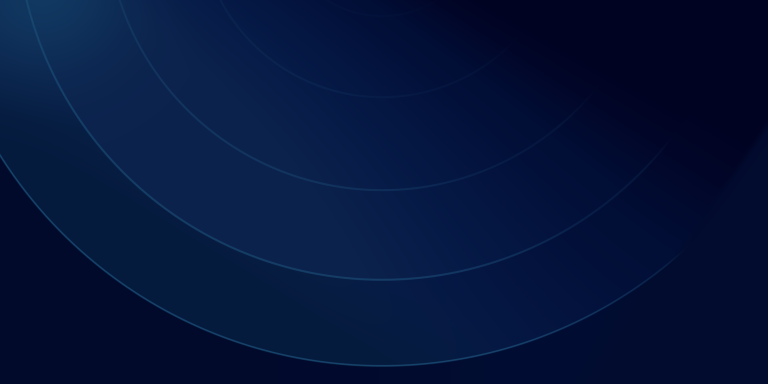
A WebGL 1 fragment shader for this background:

```glsl
precision highp float;
// Concentric blue discs with thin rims, lit from the upper left and cut by a slanted edge.

uniform vec2 u_resolution;

const vec3 GROUND = vec3(0.003, 0.039, 0.170);
const vec3 HAZE   = vec3(0.000, 0.010, 0.030);
const vec3 WING   = vec3(0.008, 0.047, 0.180);
const vec3 SHADOW = vec3(0.002, 0.012, 0.138);
const vec3 DUSK   = vec3(0.004, 0.054, 0.210);
const vec3 NAVY   = vec3(0.020, 0.096, 0.272);
const vec3 AZURE  = vec3(0.043, 0.134, 0.300);
const vec3 SLATE  = vec3(0.020, 0.105, 0.243);
const vec3 GLOW   = vec3(0.022, 0.088, 0.080);
const vec3 RIM    = vec3(0.115, 0.330, 0.490);

const vec2 CENTER = vec2(0.995, 1.224);
const float OUTER_RADIUS = 1.177;
const float BAND_RADIUS = 0.953;

// Soft step across a shape's edge; 1 on the negative side.
float inside(float dist, float softness) {
  return 1.0 - smoothstep(-softness, softness, dist);
}

// Signed distance from the line through a point with the given normal.
float lineDistance(vec2 p, vec2 point, vec2 normal) {
  return dot(p - point, normalize(normal));
}

// Radii grow in slightly shrinking steps around a fixed core.
float ringRadius(float i) {
  return max(0.266, 0.477 + 0.2466 * i - 0.0044 * i * i);
}

// Colour ramp from the shaded side to the lit side.
vec3 beamColor(float depth) {
  vec3 color = mix(SHADOW, DUSK, smoothstep(-0.06, 0.14, depth));
  color = mix(color, NAVY, smoothstep(0.07, 0.42, depth));
  return mix(color, AZURE, smoothstep(0.32, 0.66, depth));
}

// Sum of the rim lines, stronger on the larger circles.
float rimLight(float radius, float pixel) {
  float light = 0.0;
  for (int i = 0; i < 5; i++) {
    float k = float(i);
    float dist = abs(radius - ringRadius(k - 1.0)) - 0.0026;
    light += inside(dist, 0.7 * pixel) * mix(0.14, 0.70, k / 4.0);
  }
  return light;
}

void main() {
  vec2 p = gl_FragCoord.xy / u_resolution.y;
  float pixel = 1.0 / u_resolution.y;
  float radius = distance(p, CENTER);

  // Depth into the light, and distance past the slanted cut.
  float depth = lineDistance(p, vec2(1.146, 1.0), vec2(-0.527, -0.850));
  float cut = lineDistance(p, vec2(2.0, 0.674), vec2(0.82, -0.57));
  float lit = depth * mix(1.35, 0.60, smoothstep(-1.6, 0.0, cut));

  // Disc fill, with a duller outermost band.
  float band = 1.0 - inside(radius - BAND_RADIUS, pixel);
  float slate = smoothstep(0.60, 0.90, depth) * inside(p.y - 0.80, 0.15);
  vec3 bandColor = mix(beamColor(lit * 0.78), SLATE, slate);
  vec3 disc = mix(beamColor(lit), bandColor, band);

  // Glow at the upper left corner.
  vec2 toGlow = (p - vec2(0.11, 1.03)) / vec2(0.22, 0.21);
  disc += GLOW * exp(-dot(toGlow, toGlow));

  // Rims fade out towards the shaded side.
  float rimFade = mix(0.30, 1.0, smoothstep(0.15, 0.75, depth)) * smoothstep(-0.05, 0.12, depth);
  disc = mix(disc, RIM, rimLight(radius, pixel) * rimFade);

  // Ground with a faint haze below the discs and a lighter wing past the cut.
  float hazeOffset = (p.x - 1.42) / 0.35;
  vec3 ground = GROUND + HAZE * exp(-hazeOffset * hazeOffset);
  ground = mix(WING, ground, inside(cut, 0.08));

  float mask = inside(radius - OUTER_RADIUS - 0.002, pixel) * inside(cut, 0.012);
  gl_FragColor = vec4(mix(ground, disc, mask), 1.0);
}
```
